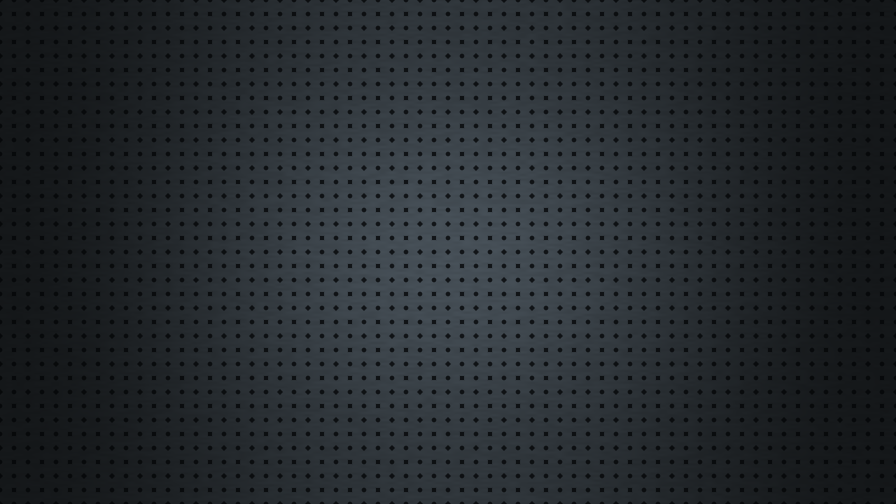
Write a WebGL 2 fragment shader that draws this pattern.

```glsl
#version 300 es
precision highp float;

#define GRID vec2(64.0, 36.0)
#define CIRCLE_RADIUS 0.165
#define SQUARE_HALF 0.15
#define DIAMOND_HALF 0.215
#define GLOW_AT_TOP 0.55
#define GRAIN_CELLS vec2(96.0, 216.0)
#define GRAIN_STRENGTH 0.09
#define PLATE_CENTER vec3(0.272, 0.308, 0.338)
#define PLATE_EDGE vec3(0.080, 0.091, 0.099)
#define HOLE_CENTER vec3(0.070, 0.082, 0.094)
#define HOLE_EDGE vec3(0.028, 0.036, 0.042)

uniform vec2 u_resolution;
out vec4 fragColor;

float hash(vec2 p) {
    vec3 q = fract(vec3(p.xyx) * 0.1031);
    q += dot(q, q.yzx + 33.33);
    return fract((q.x + q.y) * q.z);
}

// Value noise that wraps after a whole number of cells
float wrappedNoise(vec2 p, vec2 period) {
    vec2 i = floor(p);
    vec2 f = smoothstep(0.0, 1.0, p - i);
    vec2 a = mod(i, period);
    vec2 b = mod(i + 1.0, period);
    return mix(mix(hash(a), hash(vec2(b.x, a.y)), f.x),
               mix(hash(vec2(a.x, b.y)), hash(b), f.x), f.y);
}

// Circles on a checkerboard, with rows of squares and diamonds between
float holeDistance(vec2 p, vec2 cell) {
    vec2 odd = mod(cell, 2.0);
    vec2 a = abs(p);
    if (odd.x != odd.y) return length(p) - CIRCLE_RADIUS;
    if (odd.x > 0.5) return max(a.x, a.y) - SQUARE_HALF;
    return (a.x + a.y - DIAMOND_HALF) * 0.7071;
}

void main() {
    vec2 uv = gl_FragCoord.xy / u_resolution;

    // Periodic glow, brightest in the middle
    vec2 wave = 0.5 - 0.5 * cos(6.2831853 * uv);
    float glow = wave.x * mix(GLOW_AT_TOP, 1.0, wave.y);

    // Holes sit on the grid corners
    vec2 grid = uv * GRID;
    vec2 cell = floor(grid + 0.5);
    float pixel = GRID.y / u_resolution.y;
    float hole = clamp(0.5 - holeDistance(grid - cell, cell) / pixel, 0.0, 1.0);

    // Fine horizontal brushing over plate and holes
    float grain = wrappedNoise(uv * GRAIN_CELLS, GRAIN_CELLS) - 0.5;

    vec3 plate = mix(PLATE_EDGE, PLATE_CENTER, glow);
    vec3 dark = mix(HOLE_EDGE, HOLE_CENTER, glow);
    vec3 color = mix(plate, dark, hole) * (1.0 + GRAIN_STRENGTH * grain);
    fragColor = vec4(color, 1.0);
}
```
